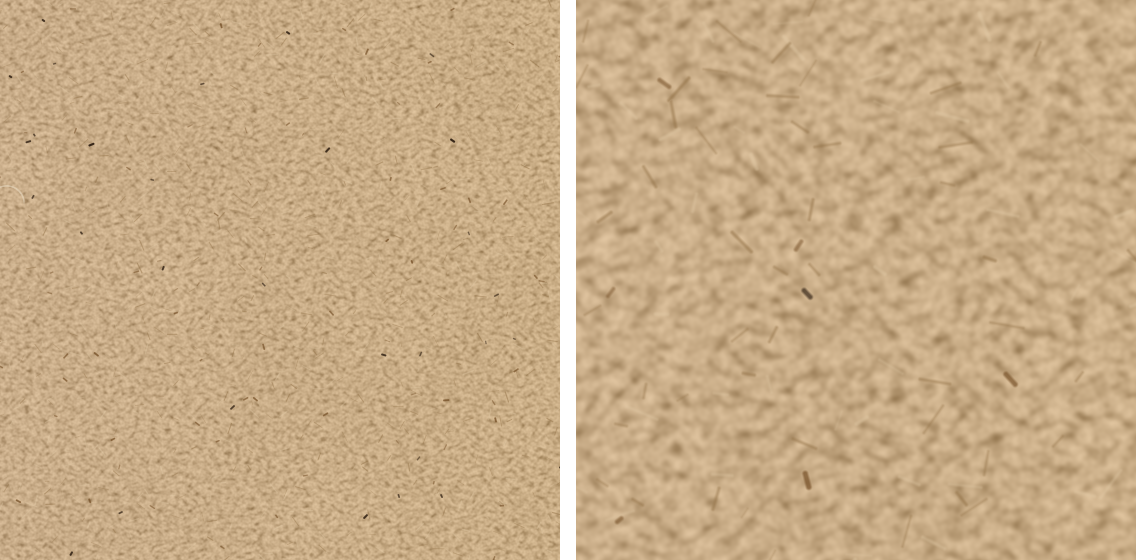
Left: the whole. Right: its middle third, enlarged.
This texture is drawn by a Shadertoy shader. Its source:

```glsl
vec2 hash2(vec2 p) {
    vec3 q = fract(p.xyx * vec3(0.1031, 0.1030, 0.0973));
    q += dot(q, q.yzx + 33.33);
    return fract((q.xx + q.yz) * q.zy);
}

mat2 rotation(float angle) {
    float c = cos(angle), s = sin(angle);
    return mat2(c, -s, s, c);
}

float cornerSlope(vec2 cell, vec2 offset) {
    float angle = 6.2832 * hash2(cell + 400.0).x;
    return dot(vec2(cos(angle), sin(angle)), offset);
}

float gradientNoise(vec2 p) {
    vec2 i = floor(p), f = fract(p);
    vec2 u = f * f * f * (f * (f * 6.0 - 15.0) + 10.0);
    vec2 e = vec2(1, 0);
    return mix(mix(cornerSlope(i, f), cornerSlope(i + e, f - e), u.x),
               mix(cornerSlope(i + e.yx, f - e.yx), cornerSlope(i + 1.0, f - 1.0), u.x), u.y);
}

// Short pressed fibres whose direction wanders over the sheet
float pulpGrain(vec2 p) {
    float sum = 0.0, power = 0.0;
    for (int k = 0; k < 4; k++) {
        float fk = float(k);
        float angle = -0.75 + 0.5 * fk;
        float weight = smoothstep(-0.3, 0.35, gradientNoise(p * 24.0 + 37.0 * fk)) + 0.08;
        sum += weight * gradientNoise(rotation(angle) * p * vec2(76, 148) + 211.0 * fk);
        power += weight * weight;
    }
    return sum * inversesqrt(power);
}

// Coverage by scattered capsules, at most one in each grid cell
float strokes(vec2 p, float grid, float share, float halfLength, float halfWidth, float seed) {
    float cover = 0.0;
    float soft = max(0.0010, 0.7 / iResolution.y);
    vec2 home = floor(p * grid);
    for (int y = -1; y <= 1; y++)
    for (int x = -1; x <= 1; x++) {
        vec2 cell = home + vec2(x, y);
        vec2 place = hash2(cell + seed), kind = hash2(cell + seed + 71.0);
        vec2 shape = hash2(cell + seed + 139.0);
        if (kind.x > share) continue;
        vec2 q = rotation((kind.y - 0.5) * 2.8) * (p - (cell + place) / grid);
        float reach = halfLength * mix(0.3, 1.0, shape.x);
        q.x -= clamp(q.x, -reach, reach);
        float ink = 1.0 - smoothstep(-soft, soft, length(q) - halfWidth * mix(0.6, 1.1, shape.y));
        cover = max(cover, ink * mix(0.5, 1.0, shape.y));
    }
    return cover;
}

void mainImage(out vec4 fragColor, in vec2 fragCoord) {
    vec2 p = fragCoord / iResolution.y;

    // Sheet tone: grain, fine tooth and broad clouding
    float grain = pulpGrain(p);
    float tooth = gradientNoise(rotation(0.4) * p * 215.0 + 90.0);
    float cloud = gradientNoise(p * 5.0 + 8.0) + 0.6 * gradientNoise(p * 17.0 + 50.0);
    float tone = 0.165 * grain + 0.06 * tooth + 0.014 * cloud - 0.12 * grain * grain;
    vec3 paper = vec3(0.789, 0.678, 0.530) + tone * vec3(0.98, 1.0, 1.02);
    paper.b += 0.016 * (0.5 - p.x);

    // Pale and brown fibres
    vec3 color = mix(paper, vec3(0.89, 0.80, 0.66), 0.4 * strokes(p, 34.0, 0.35, 0.010, 0.0010, 17.0));
    color = mix(color, vec3(0.57, 0.44, 0.27), 0.5 * strokes(p, 30.0, 0.35, 0.010, 0.0009, 303.0));
    color = mix(color, vec3(0.45, 0.30, 0.14), 0.75 * strokes(p, 18.0, 0.22, 0.0045, 0.0015, 520.0));

    // Dark flecks
    color = mix(color, vec3(0.17, 0.11, 0.06), 0.95 * strokes(p, 12.0, 0.18, 0.0038, 0.0018, 811.0));

    // One pale curled hair near the left edge
    vec2 h = p - vec2(0.012, 0.637);
    float hair = 1.0 - smoothstep(0.0006, 0.0022, abs(length(h) - 0.031));
    color = mix(color, vec3(0.90, 0.84, 0.74), 0.6 * hair * smoothstep(-0.005, 0.008, h.y));

    fragColor = vec4(clamp(color, 0.0, 1.0), 1.0);
}
```
